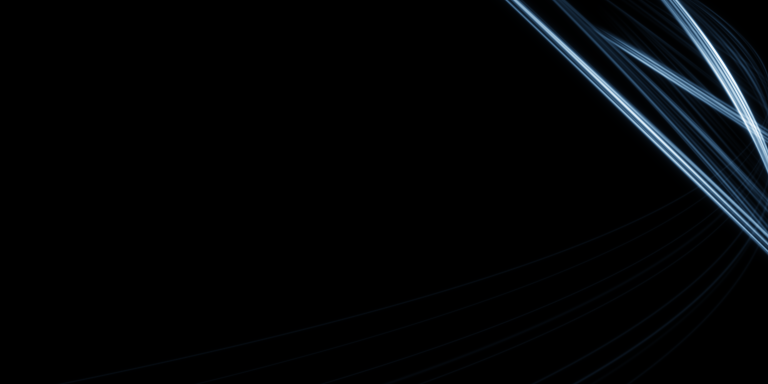
Reproduce this background procedurally as a WebGL 1 fragment shader.

```glsl
precision highp float;

uniform vec2 u_resolution;

#define STRANDS 9
#define RIGHT_EDGE 2.0
#define CORE_WIDTH 0.0029
#define HALO_WIDTH 0.008
#define HALO_GAIN 0.10
#define LIGHT_TINT vec3(0.30, 0.66, 1.05)
#define WHITENING vec3(0.22, 0.16, 0.10)

float hash(float n) {
  return fract(sin(n * 12.9898) * 43758.547);
}

// Light of one curved strand running from the top edge to the right edge.
// p.x is measured from the left, p.y downward from the top.
float strand(vec2 p, float top, float depth, float bow, float fadeStart, float seed) {
  float s = p.y / depth;
  float span = RIGHT_EDGE - top;
  float curveX = top + span * s + bow * s * (1.0 - s);
  float slope = (span + bow * (1.0 - 2.0 * s)) / depth;
  float dist = abs(p.x - curveX) / sqrt(1.0 + slope * slope);

  // Core never gets thinner than the pixel grid can show
  float width = max(CORE_WIDTH * mix(0.7, 1.3, hash(seed + 3.1)), 0.6 / u_resolution.y);
  float core = exp(-dist * dist / (width * width));
  float halo = HALO_GAIN * exp(-dist / HALO_WIDTH);

  // Each strand has its own highlight along its length
  float offset = s - mix(0.25, 0.85, hash(seed + 7.7));
  float highlight = 0.45 + 0.9 * exp(-14.0 * offset * offset);
  float fade = smoothstep(fadeStart, fadeStart + 0.3, s);
  return (core + halo) * highlight * fade;
}

// ends = top position, top spread, depth at the right edge, depth spread
float bundle(vec2 p, vec4 ends, float bow, float gain, float fadeStart, float seed) {
  float light = 0.0;
  for (int i = 0; i < STRANDS; i++) {
    float id = seed + float(i) * 1.37;
    float t = float(i) / float(STRANDS - 1);
    float topT = clamp(t + 0.25 * (hash(id) - 0.5), 0.0, 1.0);
    float depthT = clamp(t + 0.35 * (hash(id + 1.9) - 0.5), 0.0, 1.0);
    float power = mix(0.25, 1.2, hash(id + 5.3));
    light += power * strand(p, ends.x + ends.y * topT, ends.z - ends.w * depthT,
                            bow, fadeStart, id);
  }
  return light * gain;
}

void main() {
  vec2 p = gl_FragCoord.xy / u_resolution.y;
  p.y = 1.0 - p.y;

  // Bright lower diagonal
  float light = bundle(p, vec4(1.315, 0.046, 0.662, 0.050), 0.01, 0.85, -0.3, 11.0);

  // Blue fan behind it
  light += bundle(p, vec4(1.440, 0.030, 0.620, 0.110), 0.05, 0.25, -0.3, 23.0);
  light += bundle(p, vec4(1.520, 0.080, 0.560, 0.160), 0.04, 0.11, 0.0, 37.0);

  // Shallow crossing beam and faint threads above it
  light += bundle(p, vec4(1.425, 0.030, 0.375, 0.035), 0.0, 0.50, 0.15, 41.0);
  light += bundle(p, vec4(1.580, 0.150, 0.330, 0.130), 0.03, 0.06, -0.3, 53.0);

  // White arc and its blue outer veil
  light += bundle(p, vec4(1.725, 0.040, 0.450, 0.055), 0.09, 1.15, -0.3, 67.0);
  light += bundle(p, vec4(1.765, 0.050, 0.320, 0.120), 0.13, 0.22, -0.3, 79.0);

  // Exposure curve: deep blue through cyan to white
  vec3 color = 1.0 - exp(-light * LIGHT_TINT - light * light * WHITENING);
  gl_FragColor = vec4(color, 1.0);
}
```
